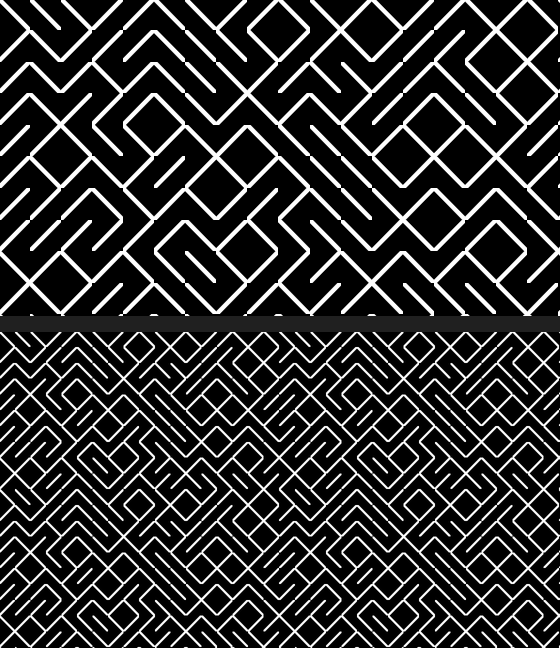
Top, the tile; bottom, the same tile 2 across and 2 down.
Reproduce this pattern procedurally as a Shadertoy shader.

```glsl
// Random diagonal maze: white strokes on black, one per grid cell.
// A hash of the wrapped cell index picks the rising or falling diagonal,
// and each stroke is cut off square at the border of its cell.

const float TAU = 6.28319;
const vec2 CELL_COUNT = vec2(18.0, 10.0);   // even whole repeats, so the maze tiles
const vec2 GRID_OFFSET = vec2(0.05, -0.05); // grid shift, in cells
const float HALF_STROKE = 0.099;            // half thickness along an axis, in cells
const float CLUSTERING = 0.1;               // tendency to form crossings and diamonds
const uint SEED = 11u;
const vec3 BACKGROUND = vec3(0.0);
const vec3 STROKE = vec3(0.995);

// Scrambles the bits of an integer
uint scramble(uint n) {
    n = (n ^ (n >> 16)) * 0x7feb352du;
    n = (n ^ (n >> 15)) * 0x846ca68bu;
    return n ^ (n >> 16);
}

// Uniform pseudo-random value in 0..1 for a grid cell
float hashCell(vec2 cell, uint seed) {
    uint bits = scramble(uint(cell.x) + scramble(uint(cell.y) + scramble(seed)));
    return float(bits >> 8) / exp2(24.0);
}

// Chance of a rising stroke: alternates with the checker parity of the cell,
// and the preferred parity drifts slowly across the canvas
float risingChance(vec2 cell, vec2 cellCount, float clustering) {
    float parity = 1.0 - 2.0 * mod(cell.x + cell.y, 2.0);
    return 0.5 + clustering * parity * sin(TAU * cell.x / cellCount.x);
}

// Axis-wise distance to one of the two diagonals of the unit cell
float diagonalDistance(vec2 local, bool rising) {
    return rising ? abs(local.x - local.y) : abs(local.x + local.y - 1.0);
}

// Coverage of a stroke, with an edge ramp of the given width
float strokeCoverage(float dist, float halfWidth, float edgeWidth) {
    return clamp(0.5 + (halfWidth - dist) / edgeWidth, 0.0, 1.0);
}

// Maze coverage at a grid position; the cell index wraps at cellCount
float maze(vec2 gridPos, vec2 cellCount, uint seed, float edgeWidth) {
    vec2 cell = mod(floor(gridPos), cellCount);
    bool rising = hashCell(cell, seed) < risingChance(cell, cellCount, CLUSTERING);
    float dist = diagonalDistance(fract(gridPos), rising);
    return strokeCoverage(dist, HALF_STROKE, edgeWidth);
}

void mainImage(out vec4 fragColor, in vec2 fragCoord) {
    vec2 cellsPerPixel = CELL_COUNT / iResolution.xy;
    vec2 gridPos = fragCoord * cellsPerPixel + GRID_OFFSET;

    // One pixel measured across a diagonal edge
    float edgeWidth = length(cellsPerPixel);

    float ink = maze(gridPos, CELL_COUNT, SEED, edgeWidth);
    fragColor = vec4(mix(BACKGROUND, STROKE, ink), 1.0);
}
```
